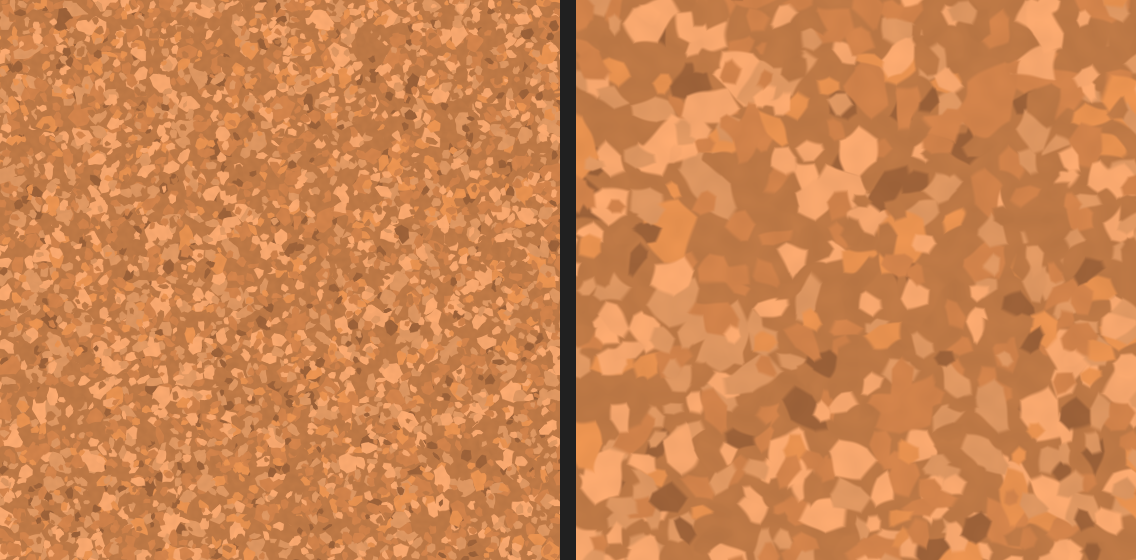
Left, the full canvas; right, a detail of the centre.
Give the GLSL for this texture, as a Shadertoy shader.

```glsl
const float TAU = 6.2831853;
const int SIDES = 6;
const int LAYERS = 4;

// Layers from bottom to top: bed, large grains, medium grains, chips
const float CELLS[LAYERS] = float[](46.0, 25.0, 37.0, 60.0);
const float PRESENCE[LAYERS] = float[](1.0, 0.72, 0.55, 0.42);
const float DARK_BIAS[LAYERS] = float[](1.35, 0.87, 0.92, 1.15);

const float MIN_RADIUS = 0.30;
const float MAX_RADIUS = 0.55;
const float MAX_STRETCH = 1.35;
const float EDGE_SOFTNESS = 0.0013;
const float WARP_SCALE = 55.0;
const float WARP_AMOUNT = 0.0035;
const float MOTTLE_SCALE = 85.0;
const float MOTTLE_AMOUNT = 0.035;
const float TONE_SPREAD = 0.03;

const vec3 BARK = vec3(0.61, 0.38, 0.22);
const vec3 BROWN = vec3(0.74, 0.47, 0.27);
const vec3 SIENNA = vec3(0.82, 0.51, 0.29);
const vec3 ORANGE = vec3(0.91, 0.57, 0.31);
const vec3 TAN = vec3(0.87, 0.59, 0.38);
const vec3 PEACH = vec3(0.97, 0.655, 0.43);

// Three uniform values in 0..1 from an integer key
vec3 hash3(ivec3 key) {
    uvec3 v = uvec3(key + 4096) * 1664525u + 1013904223u;
    v.x += v.y * v.z;
    v.y += v.z * v.x;
    v.z += v.x * v.y;
    v ^= v >> 16u;
    v.x += v.y * v.z;
    v.y += v.z * v.x;
    v.z += v.x * v.y;
    return vec3(v >> 8u) / 16777216.0;
}

float cornerSlope(ivec2 corner, vec2 offset, int seed) {
    float angle = TAU * hash3(ivec3(corner, seed)).x;
    return dot(vec2(cos(angle), sin(angle)), offset);
}

float gradientNoise(vec2 p, int seed) {
    ivec2 c = ivec2(floor(p));
    vec2 f = fract(p);
    vec2 u = f * f * f * (f * (f * 6.0 - 15.0) + 10.0);
    float low = mix(cornerSlope(c, f, seed),
                    cornerSlope(c + ivec2(1, 0), f - vec2(1, 0), seed), u.x);
    float high = mix(cornerSlope(c + ivec2(0, 1), f - vec2(0, 1), seed),
                     cornerSlope(c + ivec2(1, 1), f - vec2(1, 1), seed), u.x);
    return mix(low, high, u.y);
}

// Palette pick, ordered so that low values give dark grains
vec3 grainColor(float pick) {
    if (pick < 0.04) return BARK;
    if (pick < 0.25) return BROWN;
    if (pick < 0.49) return SIENNA;
    if (pick < 0.58) return ORANGE;
    if (pick < 0.80) return TAN;
    return PEACH;
}

// Distance to an irregular convex polygon around the origin
float grainDistance(vec2 p, float radius, ivec2 cell, int seed) {
    float d = -radius;
    for (int i = 0; i < SIDES; i++) {
        vec3 h = hash3(ivec3(cell, seed + i));
        float angle = TAU * (float(i) + 0.5 * (h.x - 0.5)) / float(SIDES);
        float reach = radius * mix(0.6, 1.0, h.y);
        d = max(d, dot(p, vec2(cos(angle), sin(angle))) - reach);
    }
    return d;
}

// Paint one layer of scattered grains over the color below
vec3 paintLayer(vec3 color, vec2 uv, int layer) {
    vec2 p = uv * CELLS[layer];
    ivec2 home = ivec2(floor(p));
    float soft = EDGE_SOFTNESS * CELLS[layer];
    int seed = 100 * (layer + 1);
    for (int y = -1; y <= 1; y++)
    for (int x = -1; x <= 1; x++) {
        ivec2 cell = home + ivec2(x, y);
        vec3 place = hash3(ivec3(cell, seed));
        if (place.z > PRESENCE[layer]) continue;
        vec3 shape = hash3(ivec3(cell, seed + 1));
        vec3 tint = hash3(ivec3(cell, seed + 2));
        vec2 q = p - vec2(cell) - mix(vec2(0.1), vec2(0.9), place.xy);
        float turn = TAU * shape.x;
        q = mat2(cos(turn), sin(turn), -sin(turn), cos(turn)) * q;
        float stretch = mix(1.0, MAX_STRETCH, shape.y);
        q *= vec2(1.0 / stretch, stretch);
        float d = grainDistance(q, mix(MIN_RADIUS, MAX_RADIUS, shape.z), cell, seed + 10);
        vec3 grain = grainColor(pow(tint.x, DARK_BIAS[layer]));
        grain *= 1.0 + TONE_SPREAD * (tint.y - 0.5);
        color = mix(color, grain, 1.0 - smoothstep(-soft, soft, d));
    }
    return color;
}

void mainImage(out vec4 fragColor, in vec2 fragCoord) {
    vec2 uv = fragCoord / iResolution.y;

    // Slightly crooked grain edges
    vec2 warp = vec2(gradientNoise(uv * WARP_SCALE, 11), gradientNoise(uv * WARP_SCALE, 23));
    vec2 bent = uv + WARP_AMOUNT * warp;

    vec3 color = BROWN;
    for (int layer = 0; layer < LAYERS; layer++) color = paintLayer(color, bent, layer);

    // Faint mottling inside the grains
    color *= 1.0 + MOTTLE_AMOUNT * gradientNoise(uv * MOTTLE_SCALE, 37);
    fragColor = vec4(color, 1.0);
}
```
